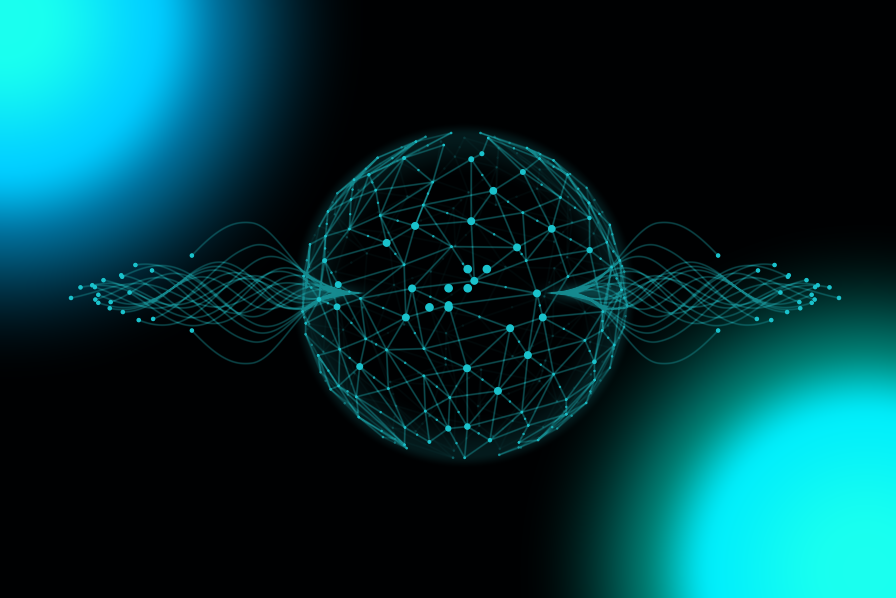
A WebGL 2 fragment shader for this background:

```glsl
#version 300 es
precision highp float;
// Two cyan corner glows on black, with a wireframe globe in the middle and
// mirrored bundles of wavy strands. The globe links jittered points of a
// Fibonacci sphere; strands are sine curves. Lengths are in canvas heights.
uniform vec2 u_resolution;
out vec4 fragColor;

const float PI = 3.14159;
const float GOLDEN_ANGLE = 2.39996;

const vec3 BLACK = vec3(0.0, 0.004, 0.008);
const vec3 AQUA_CORE = vec3(0.10, 1.0, 0.93);
const vec3 BLUE_RIM = vec3(0.0, 0.80, 1.0);
const vec3 CYAN_RIM = vec3(0.0, 0.93, 0.98);
const vec3 BLUE_FADE = vec3(0.0, 0.62, 0.86);
const vec3 TEAL_FADE = vec3(0.0, 0.75, 0.68);
const vec3 LINE_COLOR = vec3(0.09, 0.58, 0.60);
const vec3 NODE_COLOR = vec3(0.10, 0.76, 0.80);

const vec2 GLOW_TOP_LEFT = vec2(-0.74, 0.465);
const vec2 GLOW_LOW_RIGHT = vec2(0.70, -0.455);
const vec2 GLOBE_CENTER = vec2(0.027, 0.006);
const float GLOBE_RADIUS = 0.273;
const int GLOBE_POINTS = 200;
const int CLUSTER_NODES = 6;

const vec2 STRAND_CENTER = vec2(0.0117, 0.01);
const float STRAND_START = 0.15;
const float STRAND_END = 0.645;
const int STRANDS = 20;

float hash(float n) {
  return fract(sin(n * 127.1 + 3.7) * 43758.5453);
}

// Thin line of half width w, keeping its weight when below one pixel
float lineInk(float d, float w, float aa) {
  float reach = w + aa;
  return (1.0 - smoothstep(0.0, reach, d)) * min(1.0, 2.0 * w / reach);
}

float dotInk(float d, float r, float aa) {
  return 1.0 - smoothstep(r - 0.6 * aa, r + 0.6 * aa, d);
}

float segmentDistance(vec2 p, vec2 a, vec2 b) {
  vec2 ab = b - a;
  return length(p - a - ab * clamp(dot(p - a, ab) / dot(ab, ab), 0.0, 1.0));
}

// Radial glow: bright core, coloured rim, then a tinted fade to nothing
vec3 glow(float d, vec3 rim, vec3 fade, float inner, float outer) {
  vec3 tint = mix(AQUA_CORE, rim, smoothstep(0.04, inner + 0.03, d));
  tint = mix(tint, fade, smoothstep(inner, inner + 0.12, d));
  return tint * pow(1.0 - smoothstep(inner - 0.02, outer, d), 1.3);
}

// Jittered Fibonacci point on the unit sphere
vec3 globePoint(float i) {
  float y = 1.0 - 2.0 * (i + 0.5) / float(GLOBE_POINTS);
  y = clamp(y + 0.09 * (hash(i) - 0.5), -0.995, 0.995);
  float angle = i * GOLDEN_ANGLE + 0.28 * (hash(i + 300.0) - 0.5);
  return vec3(sqrt(1.0 - y * y) * vec2(cos(angle), sin(angle)), y).xzy;
}

// x: line ink, y: node ink
vec2 globe(vec2 q, float aa) {
  vec2 ink = vec2(0.0);
  for (int i = 0; i < GLOBE_POINTS; i++) {
    float id = float(i);
    vec3 a = globePoint(id);
    float front = mix(0.10, 1.0, smoothstep(-0.25, 0.25, a.z));
    float big = step(0.55, hash(id + 50.0)) * smoothstep(0.2, 0.8, a.z);
    float radius = mix(0.0022, 0.0066, big);
    ink.y = max(ink.y, front * dotInk(length(q - a.xy * GLOBE_RADIUS), radius, aa));
    // Links to spiral neighbours, the longer ones partly dropped
    float hop = 8.0, nextHop = 13.0;
    for (int k = 0; k < 4; k++) {
      float other = id + hop;
      if (other < float(GLOBE_POINTS) && hash(id * 4.0 + float(k)) > 0.12 * float(k)) {
        vec3 b = globePoint(other);
        if (distance(a, b) < 0.72) {
          float d = segmentDistance(q, a.xy * GLOBE_RADIUS, b.xy * GLOBE_RADIUS);
          ink.x += front * 0.62 * lineInk(d, 0.0011, aa);
          vec2 middle = 0.5 * (a.xy + b.xy) * GLOBE_RADIUS;
          if (k == 1) ink.y = max(ink.y, 0.8 * front * dotInk(length(q - middle), 0.002, aa));
        }
      }
      float sum = hop + nextHop;
      hop = nextHop;
      nextHop = sum;
    }
  }
  // Diagonal cluster of large nodes near the middle
  for (int i = 0; i < CLUSTER_NODES; i++) {
    float t = (float(i) - 2.5) * 0.016;
    float side = mod(float(i), 2.0) * 0.016 - 0.008;
    vec2 c = vec2(t + side - 0.01, t - side + 0.012);
    ink.y = max(ink.y, dotInk(length(q - c), 0.0072, aa));
  }
  return ink;
}

float strandHeight(float x, float side, float rank, float seed) {
  float amp = mix(0.118, 0.024, pow(rank, 0.45));
  float waves = mix(1.0, 2.5, rank) * (1.0 + 0.3 * rank * (seed - 0.5));
  float envelope = smoothstep(STRAND_START, 0.34, x) * (1.0 - 0.5 * smoothstep(0.36, STRAND_END, x));
  return side * amp * envelope * sin(PI * waves * (x - 0.2) / 0.3 + rank * 2.5 * seed);
}

vec2 strands(vec2 q, float aa) {
  vec2 ink = vec2(0.0);
  float x = abs(q.x);
  for (int i = 0; i < STRANDS; i++) {
    float rank = floor(float(i) / 2.0) / (0.5 * float(STRANDS) - 1.0);
    float side = 1.0 - 2.0 * mod(float(i), 2.0);
    float seed = hash(float(i) + 80.0);
    float end = mix(0.44, STRAND_END, sqrt(rank)) - 0.05 * seed * rank;
    float y = strandHeight(x, side, rank, seed);
    float slope = (strandHeight(x + 0.002, side, rank, seed) - y) / 0.002;
    float span = smoothstep(STRAND_START, STRAND_START + 0.05, x) * step(x, end);
    ink.x += 0.55 * span * lineInk(abs(q.y - y) / sqrt(1.0 + slope * slope), 0.0011, aa);
    vec2 tip = vec2(end, strandHeight(end, side, rank, seed));
    ink.y = max(ink.y, dotInk(length(vec2(x, q.y) - tip), 0.0038, aa));
  }
  return ink;
}

void main() {
  float aa = 1.0 / u_resolution.y;
  vec2 p = (gl_FragCoord.xy - 0.5 * u_resolution) * aa;
  vec3 color = BLACK;
  color += glow(length(p - GLOW_TOP_LEFT), BLUE_RIM, BLUE_FADE, 0.25, 0.62);
  color += glow(length(p - GLOW_LOW_RIGHT), CYAN_RIM, TEAL_FADE, 0.26, 0.60);

  // Globe with a faint limb
  vec2 q = p - GLOBE_CENTER;
  float r = length(q) / GLOBE_RADIUS;
  vec2 ink = vec2(0.0);
  if (r < 1.05) ink = globe(q, aa);
  color += LINE_COLOR * 0.17 * smoothstep(0.72, 0.98, r) * (1.0 - smoothstep(0.98, 1.06, r));

  // Strands and the soft light where they gather
  vec2 s = p - STRAND_CENTER;
  ink += strands(s, aa);
  vec2 hub = (vec2(abs(s.x), s.y) - vec2(0.22, 0.0)) / vec2(0.055, 0.014);
  color += LINE_COLOR * 0.4 * exp(-dot(hub, hub));

  color = mix(color, LINE_COLOR, min(ink.x, 0.9));
  color = mix(color, NODE_COLOR, min(ink.y, 1.0));
  fragColor = vec4(min(color, 1.0), 1.0);
}
```
